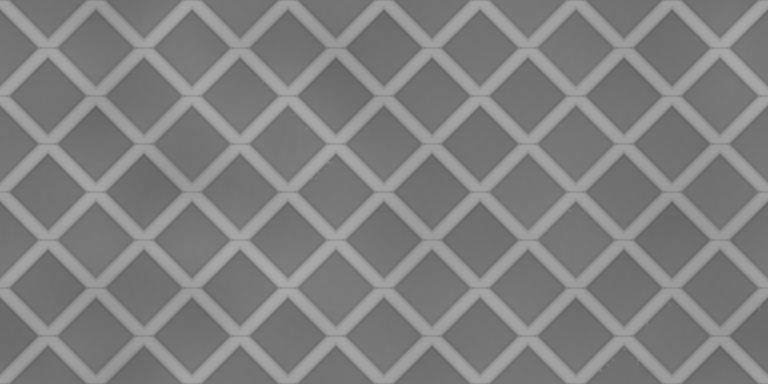
Give the GLSL for this pattern, as a Shadertoy shader.

```glsl
const vec2 REPEATS = vec2(8.0, 4.0);      // lattice periods across and down
const float BAND_HALF = 0.098;            // half width of a band, in diagonal units
const float BAND_SOFT = 0.012;            // softness of the band edge
const float SEAM_LENGTH = 0.088;          // half length of the hairline at a crossing
const float SEAM_HALF = 0.004;            // half thickness of that hairline
const float SEAM_DARK = 0.16;
const float BAND_CORE = 0.625;
const float BAND_RIM = 0.560;
const float TILE_GREY = 0.453;
const float TILE_VARIATION = 0.022;
const float TILE_SLOPE = 0.024;           // tiles brighten towards their lower corner
const float CONTACT_SHADE = 0.022;
const float CLOUD_STRENGTH = 0.075;
const float GRAIN_STRENGTH = 0.008;
const float CHIP_STRENGTH = 0.07;
const float CHIPPED_SHARE = 0.16;         // share of tiles with chipped upper edges
const float TAU = 6.2831853;

float hash(vec2 cell) {
    vec3 q = fract(vec3(cell.xyx) * 0.1031);
    q += dot(q, q.yzx + 33.33);
    return fract((q.x + q.y) * q.z);
}

float cornerGradient(vec2 cell, vec2 offset, vec2 period) {
    float angle = TAU * hash(mod(cell, period) + period.x);
    return dot(vec2(cos(angle), sin(angle)), offset);
}

// Gradient noise that wraps after a whole period
float noise(vec2 uv, vec2 period) {
    vec2 p = uv * period;
    vec2 i = floor(p), f = fract(p);
    vec2 w = f * f * f * (f * (f * 6.0 - 15.0) + 10.0);
    vec2 e = vec2(1.0, 0.0);
    float low = mix(cornerGradient(i, f, period),
                    cornerGradient(i + e, f - e, period), w.x);
    float high = mix(cornerGradient(i + e.yx, f - e.yx, period),
                     cornerGradient(i + 1.0, f - 1.0, period), w.x);
    return mix(low, high, w.y);
}

// Offset to the closest crossing, at cell corners and cell centres
vec2 crossingOffset(vec2 p) {
    vec2 a = p - floor(p + 0.5);
    vec2 b = fract(p) - 0.5;
    return dot(a, a) < dot(b, b) ? a : b;
}

void mainImage(out vec4 fragColor, in vec2 fragCoord) {
    vec2 uv = fragCoord / iResolution.xy;
    vec2 p = uv * REPEATS;
    float pixel = max(REPEATS.x / iResolution.x, REPEATS.y / iResolution.y);

    // Diagonal coordinates and the wrapped identity of each tile
    vec2 diagonal = vec2(p.x + p.y, p.x - p.y);
    vec2 index = floor(diagonal);
    vec2 tile = mod(vec2(index.x + index.y + 1.0, index.x - index.y), 2.0 * REPEATS);
    vec2 local = fract(diagonal) - 0.5;
    vec2 toLine = 0.5 - abs(local);
    float dist = min(toLine.x, toLine.y);
    float height = local.x - local.y;

    // Tile face with contact shade along the bands
    float face = TILE_GREY + TILE_VARIATION * (hash(tile + 7.0) - 0.5);
    face -= TILE_SLOPE * height;
    face -= CONTACT_SHADE * (1.0 - smoothstep(BAND_HALF, BAND_HALF + 0.07, dist));

    // Chips along the upper edges of a few tiles
    float chipped = step(1.0 - CHIPPED_SHARE, hash(tile + 41.0));
    float upperEdge = smoothstep(0.1, 0.3, height)
                    * (1.0 - smoothstep(BAND_HALF + 0.02, BAND_HALF + 0.09, dist));
    float chips = smoothstep(0.22, 0.5, noise(uv, REPEATS * 18.0));
    face += CHIP_STRENGTH * chipped * upperEdge * chips;

    // Rounded band
    float band = mix(BAND_CORE, BAND_RIM, smoothstep(0.035, BAND_HALF, dist));
    float edge = max(BAND_SOFT, pixel * 0.71);
    float cover = 1.0 - smoothstep(BAND_HALF - edge, BAND_HALF + edge, dist);
    float grey = mix(face, band, cover);

    // Horizontal hairline at each crossing
    vec2 q = abs(crossingOffset(p));
    float thin = clamp((SEAM_HALF - q.y) / pixel + 0.5, 0.0, 1.0);
    float seam = thin * (1.0 - smoothstep(SEAM_LENGTH - 0.02, SEAM_LENGTH + 0.02, q.x));
    grey -= SEAM_DARK * seam;

    // Broad clouding, stronger on the left, and fine grain
    float cloud = noise(uv, vec2(4.0, 2.0)) + 0.6 * noise(uv, vec2(10.0, 5.0));
    float weight = 0.65 + 0.35 * cos(TAU * (uv.x - 0.22));
    grey *= 1.0 + 2.0 * CLOUD_STRENGTH * weight * cloud;
    grey += GRAIN_STRENGTH * noise(uv, REPEATS * 12.0);

    fragColor = vec4(vec3(grey), 1.0);
}
```
